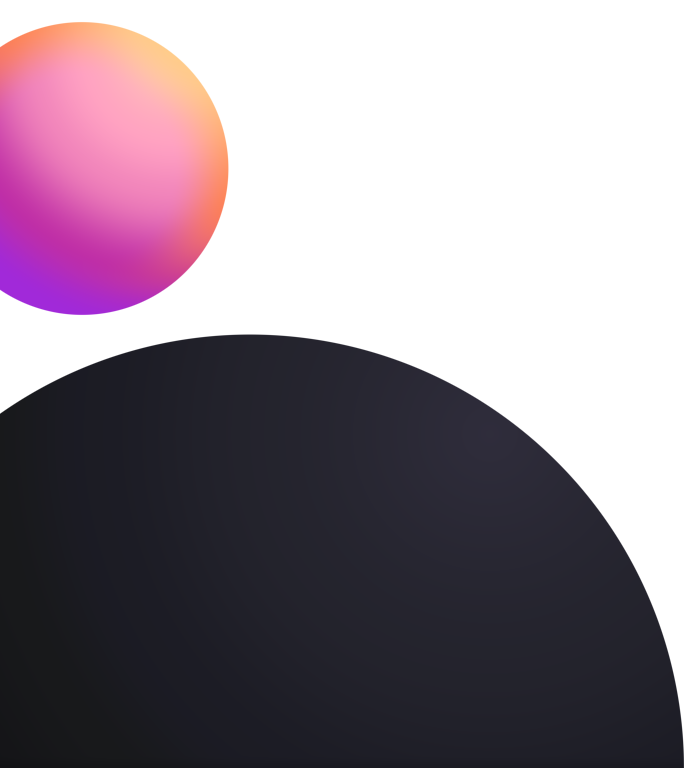
Reproduce this background procedurally as a Shadertoy shader.

```glsl
// Antialiased coverage of a disc
float disc(vec2 p, vec2 center, float radius) {
    float edge = 0.75 / iResolution.y;
    return 1.0 - smoothstep(-edge, edge, length(p - center) - radius);
}

// Charcoal shading, fading away from a soft light at the upper right
vec3 darkShade(vec2 p) {
    float d = distance(p, vec2(0.638, 0.435));
    vec3 color = mix(vec3(0.190, 0.180, 0.240), vec3(0.138, 0.137, 0.173), smoothstep(-0.15, 0.36, d) * 1.12 - 0.12);
    color = mix(color, vec3(0.108, 0.108, 0.142), smoothstep(0.30, 0.53, d));
    color = mix(color, vec3(0.094, 0.098, 0.106), smoothstep(0.52, 0.65, d));
    color = mix(color, vec3(0.078, 0.078, 0.090), smoothstep(0.64, 0.80, d));
    return color * mix(0.88, 1.0, smoothstep(0.0, 0.016, p.y));
}

// Peach to pink to violet shading with a warm rim
vec3 brightShade(vec2 p, vec2 center, float radius) {
    float d = distance(p, vec2(0.228, 0.935));
    vec3 color = mix(vec3(1.00, 0.81, 0.70), vec3(1.00, 0.63, 0.76), smoothstep(-0.02, 0.14, d));
    color = mix(color, vec3(0.94, 0.51, 0.73), smoothstep(0.115, 0.205, d));
    color = mix(color, vec3(0.75, 0.18, 0.65), smoothstep(0.185, 0.300, d));
    color = mix(color, vec3(0.63, 0.16, 0.85), smoothstep(0.285, 0.370, d));

    float rim = smoothstep(0.62, 1.04, length(p - center) / radius);
    float warmth = 1.0 - smoothstep(0.20, 0.34, d);
    vec3 rimColor = mix(vec3(1.00, 0.80, 0.52), vec3(1.00, 0.50, 0.28), smoothstep(0.04, 0.24, d));
    return mix(color, rimColor, rim * warmth * 0.9);
}

void mainImage(out vec4 fragColor, in vec2 fragCoord) {
    vec2 p = fragCoord / iResolution.y;
    vec3 color = vec3(1.0);

    // Large dark disc
    color = mix(color, darkShade(p), disc(p, vec2(0.3255, -0.0007), 0.5651));

    // Small bright sphere
    vec2 sphereCenter = vec2(0.1068, 0.7806);
    float sphereRadius = 0.1906;
    color = mix(color, brightShade(p, sphereCenter, sphereRadius), disc(p, sphereCenter, sphereRadius));

    fragColor = vec4(color, 1.0);
}
```
